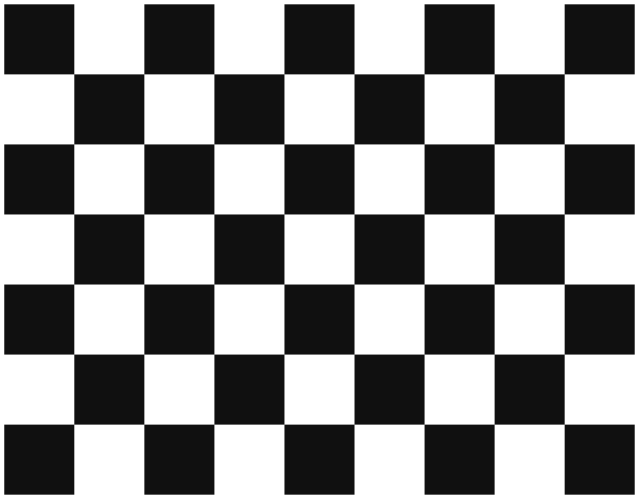
A Shadertoy shader for this pattern:

```glsl
// Flat checkerboard of 9 by 7 squares with dark corners on a white ground.
// Each axis gives a smoothed alternating sign; their product picks the
// colour of a square, and a box mask leaves a thin white margin.

#define BOARD_CELLS  vec2(9.0, 7.0)
#define CELL_SIZE    0.1401               // of canvas height
#define BOARD_CENTER vec2(0.4992, 0.501)  // of canvas width and height
#define EDGE_PIXELS  1.0
#define INK_COLOR    vec3(0.063)
#define PAPER_COLOR  vec3(1.0)

// Square wave per axis: +1 in even cells, -1 in odd, ramped over `blur`.
vec2 alternatingSign(vec2 cell, float blur) {
    vec2 triangle = abs(mod(cell, 2.0) - 1.0) - 0.5;
    return clamp(2.0 * triangle / blur, -1.0, 1.0);
}

// Coverage of a centred box with the given half size.
float boxCoverage(vec2 p, vec2 halfSize, float blur) {
    vec2 inside = clamp(0.5 + (halfSize - abs(p)) / blur, 0.0, 1.0);
    return inside.x * inside.y;
}

void mainImage(out vec4 fragColor, in vec2 fragCoord) {
    // Cell units, with the middle square centred on zero
    float cellPixels = CELL_SIZE * iResolution.y;
    vec2 cell = (fragCoord - BOARD_CENTER * iResolution.xy) / cellPixels;
    float blur = EDGE_PIXELS / cellPixels;
    vec2 halfBoard = 0.5 * BOARD_CELLS;

    // Outer squares extend outwards, so only the mask softens the rim
    vec2 outerCell = halfBoard - 0.5;
    vec2 signs = alternatingSign(clamp(cell, -outerCell, outerCell), blur);
    float darkSquare = 0.5 - 0.5 * signs.x * signs.y;

    // The middle square is light, which makes all four corners dark
    float ink = darkSquare * boxCoverage(cell, halfBoard, blur);
    fragColor = vec4(mix(PAPER_COLOR, INK_COLOR, ink), 1.0);
}
```
